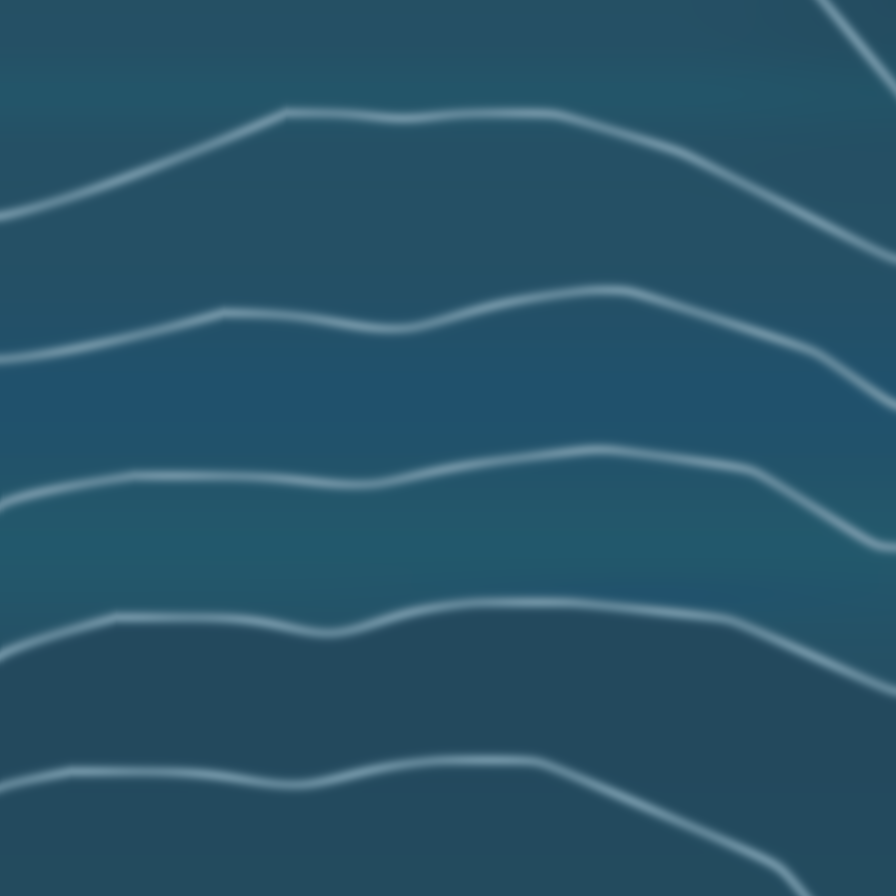
Reproduce this background procedurally as a WebGL 2 fragment shader.

```glsl
#version 300 es
precision highp float;
uniform vec2 u_resolution;
out vec4 fragColor;

const vec3 SLATE = vec3(0.145, 0.312, 0.394);
const vec3 TEAL = vec3(0.135, 0.345, 0.422);
const vec3 BLUE = vec3(0.125, 0.318, 0.425);
const vec3 DEEP = vec3(0.137, 0.285, 0.365);
const vec3 LINE = vec3(0.42, 0.56, 0.63);
const float LINE_RADIUS = 0.0075;

float bell(float offset, float width) {
  float t = offset / width;
  return exp(-t * t);
}

// Ramp from 0 at a to 1 at b, with rounded corners
float hinge(float t) {
  return 0.5 * (t + sqrt(t * t + 0.00015));
}
float ramp(float x, float a, float b) {
  return (hinge(x - a) - hinge(x - b)) / (b - a);
}

// rise: height, end, power; dip: depth, centre, width
// crest, shoulder, slope: height change, start, end
float ridge(float x, float base, vec3 rise, vec3 dip, vec3 crest, vec3 shoulder, vec3 slope) {
  float y = base + rise.x * pow(clamp(x / rise.y, 0.0, 1.0), rise.z);
  y -= dip.x * bell(x - dip.y, dip.z);
  y += crest.x * ramp(x, crest.y, crest.z);
  y -= shoulder.x * ramp(x, shoulder.y, shoulder.z);
  return y - slope.x * ramp(x, slope.y, slope.z);
}

// Contours are numbered from the top
float contour(int index, float x) {
  if (index == 0) return 1.0 - 1.2 * (x - 0.918);
  if (index == 1) return ridge(x, 0.759, vec3(0.115, 0.32, 1.2), vec3(0.006, 0.45, 0.05),
    vec3(0.0, 0.45, 0.6), vec3(0.043, 0.62, 0.76), vec3(0.123, 0.76, 1.0));
  if (index == 2) return ridge(x, 0.599, vec3(0.052, 0.25, 1.35), vec3(0.018, 0.44, 0.09),
    vec3(0.026, 0.46, 0.66), vec3(0.069, 0.70, 0.911), vec3(0.064, 0.911, 1.0));
  if (index == 3) return ridge(x, 0.435, vec3(0.034, 0.15, 0.65), vec3(0.010, 0.40, 0.08),
    vec3(0.030, 0.42, 0.66), vec3(0.022, 0.68, 0.84), vec3(0.089, 0.84, 0.98));
  if (index == 4) return ridge(x, 0.268, vec3(0.043, 0.13, 0.8), vec3(0.018, 0.371, 0.07),
    vec3(0.017, 0.37, 0.53), vec3(0.018, 0.638, 0.814), vec3(0.084, 0.814, 1.0));
  return ridge(x, 0.121, vec3(0.018, 0.08, 0.8), vec3(0.015, 0.33, 0.08),
    vec3(0.013, 0.34, 0.49), vec3(0.118, 0.60, 0.872), vec3(0.136, 0.872, 0.98));
}

// Signed distance, positive above the contour
float contourDistance(int index, vec2 p) {
  const float STEP = 0.004;
  float slope = (contour(index, p.x + STEP) - contour(index, p.x - STEP)) / (2.0 * STEP);
  return (p.y - contour(index, p.x)) / sqrt(1.0 + slope * slope);
}

vec3 background(vec2 p) {
  vec3 color = SLATE;
  color = mix(color, TEAL, 0.65 * bell(p.y - 0.895, 0.04));
  color = mix(color, BLUE, bell(p.y - 0.55, 0.10));
  color = mix(color, TEAL, bell(p.y - 0.39, 0.085));
  color = mix(color, BLUE, 0.8 * bell(p.y - 0.335, 0.025) * bell(p.x - 0.72, 0.22));

  // Lower ground, darkest just beneath the fourth contour
  float below = 1.0 - smoothstep(-0.012, 0.012, contourDistance(4, p));
  vec3 ground = mix(SLATE * 0.94, DEEP, smoothstep(0.0, 0.2, p.y));
  color = mix(color, ground, below);

  // Slight shade in the upper right corner
  float corner = smoothstep(0.75, 1.0, p.x) * smoothstep(0.75, 1.0, p.y);
  return color * (1.0 - 0.04 * corner);
}

void main() {
  vec2 p = gl_FragCoord.xy / u_resolution;
  vec3 color = background(p);
  for (int i = 0; i < 6; i++) {
    // Gentle variation of strength along each line
    float strength = 0.9 + 0.1 * sin(p.x * 41.0 + float(i) * 2.1);
    color = mix(color, LINE, strength * bell(contourDistance(i, p), LINE_RADIUS));
  }
  fragColor = vec4(color, 1.0);
}
```
